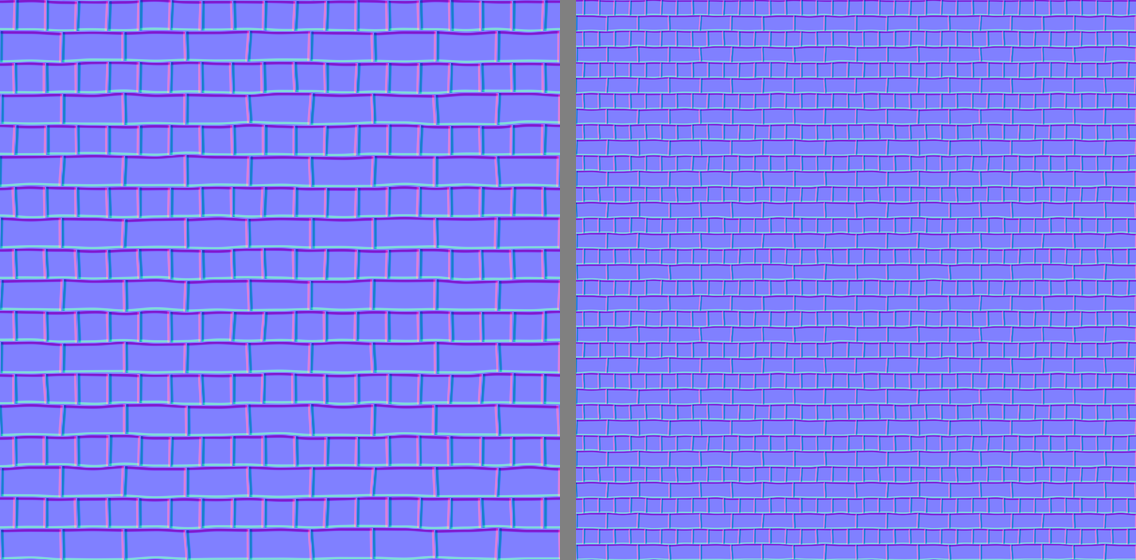
Left: one tile. Right: repeated 2 by 2.
Give the GLSL for this texture map, as a Shadertoy shader.

```glsl
const float ROWS = 18.0;          // courses up the tile, also short bricks across
const float SHORT_SHIFT = 0.52;   // sideways shift of the short courses
const float WARP = 0.075;         // waviness of the joints, in course heights
const float BRICK_JITTER = 0.022; // inset variation between bricks
const float LIT_SLOPE = 1.2;      // bevel steepness on right and bottom edges
const float DARK_SLOPE = 1.5;     // bevel steepness on left and top edges

float hash(vec2 p) {
    return fract(sin(dot(p, vec2(127.1, 311.7))) * 43758.5453);
}

// Value noise whose lattice wraps after the given period
float wrappedNoise(vec2 p, float period, float seed) {
    vec2 cell = floor(p);
    vec2 f = fract(p);
    f = f * f * (3.0 - 2.0 * f);
    vec2 a = mod(cell, period);
    vec2 b = mod(cell + 1.0, period);
    float low = mix(hash(a + seed), hash(vec2(b.x, a.y) + seed), f.x);
    float high = mix(hash(vec2(a.x, b.y) + seed), hash(b + seed), f.x);
    return mix(low, high, f.y);
}

// Soft ridge of slope beside an edge, fading to zero at the joint
float bevel(float edgeDist, float inset, float width) {
    float d = edgeDist - inset;
    float rise = smoothstep(-0.01, 0.045, d);
    float fall = 1.0 - smoothstep(0.05, width, d);
    return rise * fall * smoothstep(0.0, 0.03, edgeDist);
}

// Surface slope of the brick covering p, measured in course heights
vec2 brickSlope(vec2 p) {
    float row = floor(p.y);
    float isShort = mod(row, 2.0);
    float width = 2.0 - isShort;
    float x = p.x + isShort * SHORT_SHIFT;
    float column = floor(x / width);
    vec2 local = vec2(x - column * width, p.y - row);
    vec2 id = vec2(mod(column, ROWS / width), mod(row, ROWS));

    // Each brick has its own insets and a slight tilt
    vec2 inset = (vec2(hash(id + 3.7), hash(id + 8.3)) - 0.5) * BRICK_JITTER;
    float tilt = (hash(id + 15.1) - 0.5) * BRICK_JITTER;
    inset.y += tilt * (2.0 * local.x / width - 1.0);

    float left = bevel(local.x, inset.x, 0.125);
    float right = bevel(width - local.x, -inset.x, 0.11);
    float bottom = bevel(local.y, inset.y, 0.115);
    float top = bevel(1.0 - local.y, -inset.y, 0.125);

    // Rounded corners: every bevel fades out inside the crossing joint
    vec2 edge = min(local, vec2(width, 1.0) - local);
    vec2 inside = smoothstep(vec2(0.0), vec2(0.055, 0.04), edge);
    return vec2(right * LIT_SLOPE - left * DARK_SLOPE,
                bottom * LIT_SLOPE - top * DARK_SLOPE) * inside.yx;
}

void mainImage(out vec4 fragColor, in vec2 fragCoord) {
    vec2 p = fragCoord / iResolution.xy * ROWS;

    // Uneven, hand-laid joints
    vec2 wobble = vec2(wrappedNoise(p, ROWS, 0.0),
                       wrappedNoise(p, ROWS, 41.0)) - 0.5;
    p += wobble * WARP;

    // Slope encoded as a tangent-space normal
    vec3 normal = normalize(vec3(brickSlope(p), 1.0));
    fragColor = vec4(0.5 + 0.5 * normal, 1.0);
}
```
